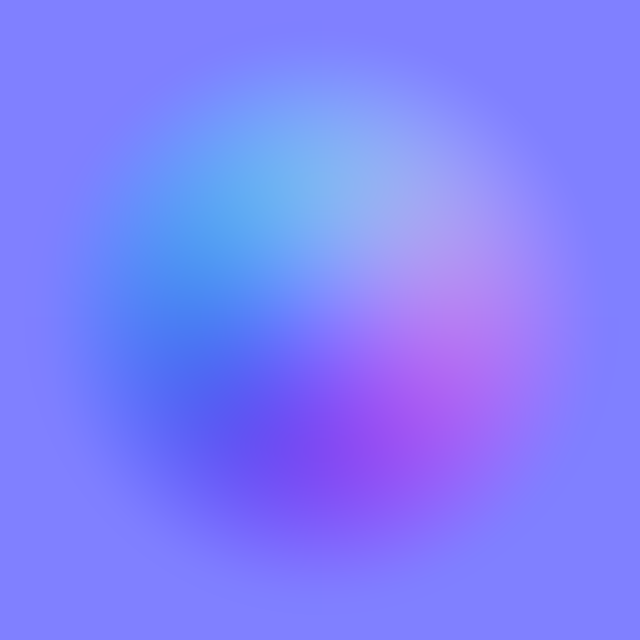
Reproduce this background procedurally as a Shadertoy shader.

```glsl
// A soft round dome drawn as a tangent-space normal map on a flat ground.
// Its slope rises from the middle, peaks on a ring and fades out smoothly;
// the surface normal is then packed into colour, x to red and y to green.

#define DOME_CENTER vec2(0.503, 0.504)
#define DOME_RADIUS 0.465
#define PEAK_TILT   0.42

// Sideways tilt of the surface at an offset from the dome's middle.
vec2 domeTilt(vec2 offset) {
    vec2 q = offset / DOME_RADIUS;
    float fade = max(1.0 - dot(q, q), 0.0);
    // q * fade^2 has its greatest length, 16 / (25 * sqrt(5)), at 1 / sqrt(5)
    float peak = 16.0 / (25.0 * sqrt(5.0));
    return PEAK_TILT * q * fade * fade / peak;
}

// Unit normal with the given sideways tilt, facing the viewer.
vec3 normalFromTilt(vec2 tilt) {
    return vec3(tilt, sqrt(max(1.0 - dot(tilt, tilt), 0.0)));
}

void mainImage(out vec4 fragColor, in vec2 fragCoord) {
    // Square canvas units, kept centred on any aspect ratio
    float side = min(iResolution.x, iResolution.y);
    vec2 uv = (fragCoord - 0.5 * iResolution.xy) / side + 0.5;

    // Pack the normal from -1..1 into 0..1
    vec3 normal = normalFromTilt(domeTilt(uv - DOME_CENTER));
    fragColor = vec4(0.5 + 0.5 * normal, 1.0);
}
```
